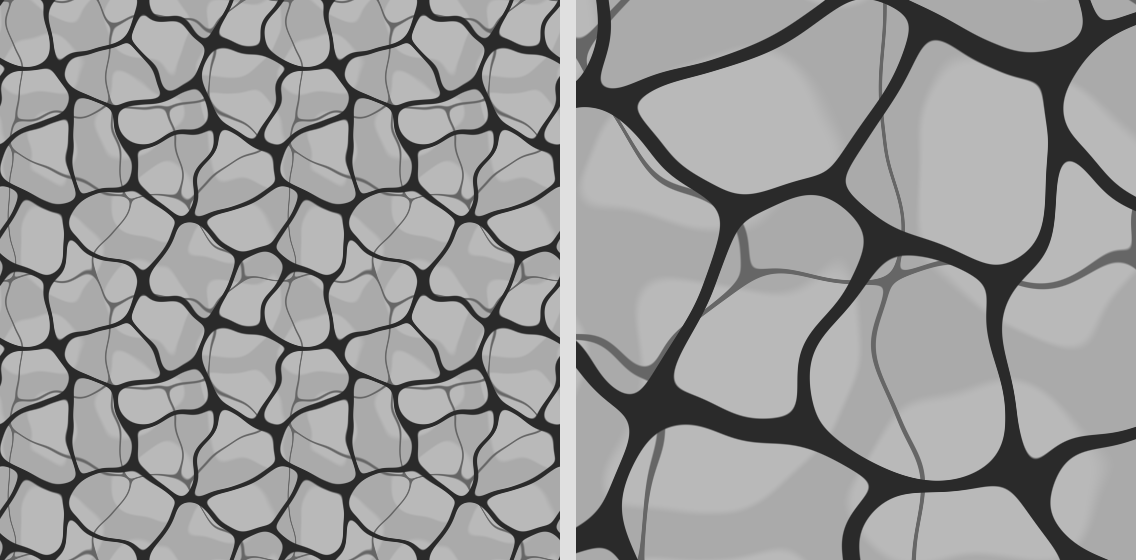
Left: the whole. Right: its middle third, enlarged.
This texture is drawn by a Shadertoy shader. Its source:

```glsl
// A net of thick dark veins over a fainter net of thin veins and pale soft blobs.
// All three layers are warped Voronoi cells whose border distances are merged by
// a smooth minimum, which rounds the cells and fills the junctions.

// Random pair in 0..1 for a lattice cell that wraps after n cells
vec2 hash2(vec2 cell, float n, float seed) {
    uvec2 v = uvec2(mod(cell, n) + 31.0 * seed + 7.0);
    v = v * 1664525u + 1013904223u;
    v.x += v.y * 1664525u;
    v.y += v.x * 1664525u;
    v ^= v >> 16u;
    v.x += v.y * 1664525u;
    v.y += v.x * 1664525u;
    v ^= v >> 16u;
    return vec2(v & 65535u) / 65535.0;
}

float slope(vec2 cell, vec2 offset, float n, float seed) {
    float angle = 6.2832 * hash2(cell, n, seed).x;
    return dot(vec2(cos(angle), sin(angle)), offset);
}

// Gradient noise with n lattice cells per tile
float gradientNoise(vec2 p, float n, float seed) {
    vec2 i = floor(p * n), f = fract(p * n);
    vec2 u = f * f * f * (f * (f * 6.0 - 15.0) + 10.0);
    vec2 e = vec2(1.0, 0.0);
    float low = mix(slope(i, f, n, seed), slope(i + e.xy, f - e.xy, n, seed), u.x);
    float high = mix(slope(i + e.yx, f - e.yx, n, seed), slope(i + e.xx, f - e.xx, n, seed), u.x);
    return mix(low, high, u.y);
}

vec2 warp(vec2 p, float amount, float seed) {
    return p + amount * vec2(gradientNoise(p, 6.0, seed), gradientNoise(p, 6.0, seed + 1.0));
}

// Rounded distance to the cell borders, in tile units
float borderDistance(vec2 p, float n, float rounding, float seed) {
    vec2 cell = floor(p * n), f = fract(p * n);
    vec2 nearest = vec2(9.0);
    for (int y = -2; y <= 2; y++)
    for (int x = -2; x <= 2; x++) {
        vec2 g = vec2(x, y);
        vec2 site = g + 0.1 + 0.8 * hash2(cell + g, n, seed) - f;
        if (dot(site, site) < dot(nearest, nearest)) nearest = site;
    }
    float sum = 0.0;
    for (int y = -2; y <= 2; y++)
    for (int x = -2; x <= 2; x++) {
        vec2 g = vec2(x, y);
        vec2 site = g + 0.1 + 0.8 * hash2(cell + g, n, seed) - f;
        vec2 across = site - nearest;
        if (dot(across, across) > 0.0001)
            sum += exp(-dot(0.5 * (site + nearest), normalize(across)) / rounding);
    }
    return -rounding * log(sum) / n;
}

void mainImage(out vec4 fragColor, in vec2 fragCoord) {
    // Two tiles along each side of the canvas
    vec2 p = 2.0 * fragCoord / iResolution.xy;
    float edge = 1.5 / iResolution.y;

    // Pale blobs on the grey ground
    float blob = borderDistance(warp(p, 0.08, 11.0), 3.0, 0.07, 5.0);
    float gray = mix(0.665, 0.725, smoothstep(0.032, 0.046, blob));

    // Thin veins
    float thin = borderDistance(warp(p, 0.075, 21.0), 3.0, 0.02, 8.0);
    gray = mix(gray, 0.4, 1.0 - smoothstep(0.0033 - edge, 0.0033 + edge, thin));

    // Thick veins
    float thick = borderDistance(warp(p, 0.065, 31.0), 4.0, 0.055, 3.0);
    gray = mix(gray, 0.165, 1.0 - smoothstep(0.0085 - edge, 0.0085 + edge, thick));

    fragColor = vec4(vec3(gray), 1.0);
}
```
